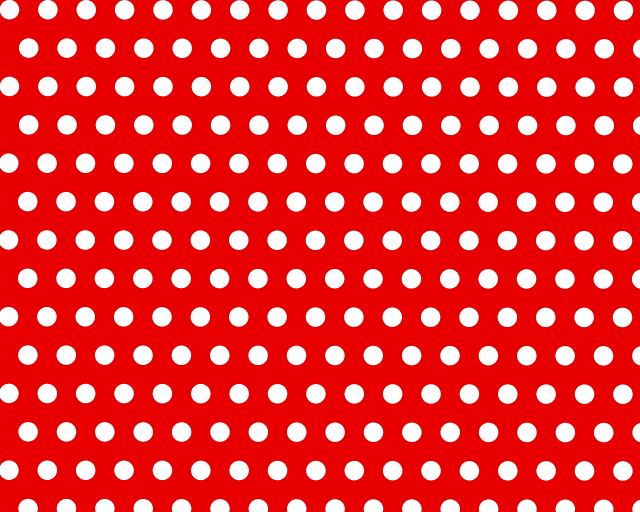
A Shadertoy shader for this pattern:

```glsl
// White polka dots on bright red, in rows staggered by half a step.
// Space is scaled to dot pitches, each row is shifted and wrapped, and a
// circle distance gives a smooth dot with a faint darker rim.

const float PITCH = 0.05996;      // dot spacing as a fraction of canvas width
const float RADIUS = 0.254;       // in pitches, as are the values below
const vec2 FIRST_DOT = vec2(0.2475, 0.252); // from the top left corner
const float TILT = 0.0013;        // slight downward slope of the rows

const vec3 RED = vec3(0.91, 0.0, 0.0);
const vec3 RIM_RED = vec3(0.83, 0.0, 0.0);
const vec3 WHITE = vec3(1.0, 0.995, 0.995);

// Small sideways drift of the rows, from top to bottom
float rowDrift(float row) {
    return 0.011 * smoothstep(8.0, 10.0, row) - 0.026 * smoothstep(3.0, 4.5, row);
}

// Signed distance to the nearest dot of the staggered grid
float dotDistance(vec2 p, float radius) {
    float row = round(p.y);
    float stagger = 0.5 * mod(row, 2.0);
    float x = p.x - stagger - rowDrift(row);
    return length(vec2(x - round(x), p.y - row)) - radius;
}

// Dot colour over the ground, with an edge one pixel wide
vec3 shadeDot(float d, float pixel) {
    float rim = 1.0 - smoothstep(0.012, 0.028, d);
    float coverage = clamp(0.5 - d / pixel, 0.0, 1.0);
    return mix(mix(RED, RIM_RED, rim), WHITE, coverage);
}

void mainImage(out vec4 fragColor, in vec2 fragCoord) {
    // Pitch units, measured down from the top left
    float pixel = 1.0 / (iResolution.x * PITCH);
    vec2 p = vec2(fragCoord.x, iResolution.y - fragCoord.y) * pixel;
    p.y -= TILT * p.x;

    float d = dotDistance(p - FIRST_DOT, RADIUS);
    fragColor = vec4(shadeDot(d, pixel), 1.0);
}
```
